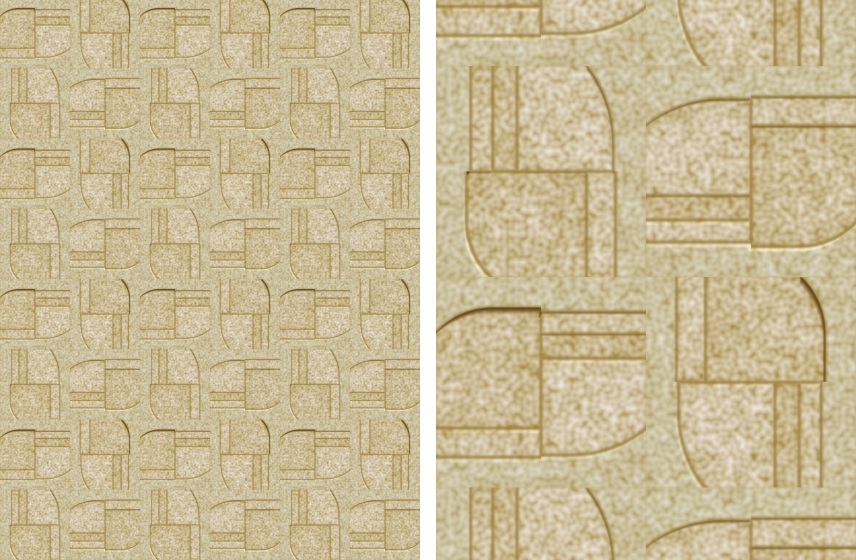
Left: the whole. Right: its middle third, enlarged.
Reproduce this pattern procedurally as a Shadertoy shader.

```glsl
// Carved sandstone relief: one stepped, arc-cornered tile turned four ways in a 2x2 block.
const vec2 TILES = vec2(6.0, 7.97);           // tiles across and down
const vec2 TO_LIGHT = vec2(0.45, 0.89);       // direction towards the light
const float BEVEL = 0.006;                    // softness of carved steps, in tiles
const float GROOVE_WIDTH = 0.010;
const float SHADOW_SLOPE = 11.0;              // higher gives shorter shadows
const float SHADOW_GAIN = 2.9;
const float GRAIN_SCALE = 36.0;
const float GRAIN_GAIN = 0.30;
const float RIM_GAIN = 0.26;
const float BORDER_HEIGHT = 1.0;
const vec3 BORDER_COLOR = vec3(0.800, 0.765, 0.635);
const vec3 PANEL_COLOR = vec3(0.835, 0.785, 0.675);
const vec3 OCHRE = vec3(0.73, 0.64, 0.41);
const vec3 GROOVE_COLOR = vec3(0.60, 0.49, 0.22);
const vec3 SHADOW_COLOR = vec3(0.37, 0.26, 0.06);

vec2 hashGradient(vec2 cell) {
    vec3 k = fract(cell.xyx * vec3(0.1031, 0.1030, 0.0973));
    k += dot(k, k.yzx + 33.33);
    float angle = 6.2832 * fract((k.x + k.y) * k.z);
    return vec2(cos(angle), sin(angle));
}

float gradientNoise(vec2 p) {
    vec2 i = floor(p), f = fract(p);
    vec2 w = f * f * f * (f * (f * 6.0 - 15.0) + 10.0);
    vec2 e = vec2(1.0, 0.0);
    float a = dot(hashGradient(i), f);
    float b = dot(hashGradient(i + e), f - e);
    float c = dot(hashGradient(i + e.yx), f - e.yx);
    float d = dot(hashGradient(i + e.xx), f - e.xx);
    return mix(mix(a, b, w.x), mix(c, d, w.x), w.y);
}

float bevel(float d) { return smoothstep(-BEVEL, BEVEL, d); }

// Distance past a straight upper edge that bends down on its left side.
float arcEdge(vec2 q, vec2 center, float radius) {
    return radius - length(vec2(min(q.x - center.x, 0.0), max(center.y - q.y, 0.0)));
}

// Turns each tile of the 2x2 block by a quarter; y runs down from the tile top.
vec2 turnedTile(vec2 p) {
    vec2 odd = mod(floor(p), 2.0);
    vec2 q = vec2(fract(p.x), 1.0 - fract(p.y));
    if (odd.y > 0.5) return odd.x > 0.5 ? vec2(q.y, 1.0 - q.x) : q;
    return odd.x > 0.5 ? 1.0 - q : vec2(1.0 - q.y, q.x);
}

// x: carved height, y: distance to the nearest groove.
vec2 relief(vec2 p) {
    vec2 q = turnedTile(p);

    // Left half: deep panel under an arc, one strip below
    float leftArc = arcEdge(q, vec2(0.27, 0.519), 0.374);
    float left = mix(BORDER_HEIGHT, 0.50, bevel(leftArc));
    left = mix(left, 0.76, bevel(q.y - 0.717));
    left = mix(left, BORDER_HEIGHT, bevel(q.y - 0.855));
    float leftGroove = min(abs(leftArc), min(abs(q.y - 0.717), abs(q.y - 0.855)));

    // Right half: two strips above a panel with a rounded lower corner
    float rightArc = arcEdge(1.0 - q, vec2(0.36, 0.735), 0.58);
    float right = mix(BORDER_HEIGHT, 0.72, bevel(q.y - 0.165));
    right = mix(right, 0.50, bevel(q.y - 0.27));
    right = mix(right, 0.70, bevel(q.y - 0.386));
    right = mix(right, BORDER_HEIGHT, bevel(-rightArc));
    float rightGroove = min(min(abs(q.y - 0.165), abs(q.y - 0.27)),
                            min(abs(q.y - 0.386), abs(rightArc)));

    // Upright joint between the halves
    bool isLeft = q.x < 0.5;
    float groove = isLeft ? leftGroove : rightGroove;
    if (min(isLeft ? leftArc : q.y - 0.165, isLeft ? 0.855 - q.y : rightArc) > 0.0)
        groove = min(groove, abs(q.x - 0.5));
    return vec2(mix(left, right, bevel(q.x - 0.5)), groove);
}

// Height a short way off, kept inside the same tile since tiles meet flush.
float heightTowards(vec2 p, vec2 shift) {
    return relief(clamp(p + shift, floor(p) + 0.002, floor(p) + 0.998)).x;
}

float castShadow(vec2 p, float height) {
    float blocked = 0.0;
    for (int i = 1; i <= 6; i++) {
        float reach = 0.0075 * float(i);
        blocked = max(blocked, heightTowards(p, TO_LIGHT * reach) - height - reach * SHADOW_SLOPE);
    }
    return clamp(blocked * SHADOW_GAIN, 0.0, 0.9);
}

vec3 stone(vec2 p) {
    vec2 carved = relief(p);
    float panel = 1.0 - smoothstep(0.8, 0.97, carved.x);
    vec2 grainPoint = mod(p, 2.0);
    float grain = gradientNoise(grainPoint * GRAIN_SCALE)
                + 0.6 * gradientNoise(grainPoint * GRAIN_SCALE * 0.45 + 17.0);
    float mottle = gradientNoise(grainPoint * 6.0 + 41.0);

    // Base colour, ochre stains and grain
    vec3 color = mix(BORDER_COLOR, PANEL_COLOR, panel);
    float stain = 0.06 + 0.35 * mottle + 0.6 * max(grain - 0.2, 0.0);
    stain += panel * (0.24 * smoothstep(0.7, 0.5, carved.x) + 0.32 * exp(-carved.y / 0.05));
    color = mix(color, OCHRE, clamp(stain, 0.0, 0.85));
    color -= GRAIN_GAIN * grain * mix(0.8, 1.0, panel) * vec3(0.42, 0.52, 0.85);

    // Tile seams, grooves, pale rims and cast shadows
    vec2 toSeam = min(fract(p), 1.0 - fract(p));
    color = mix(color, OCHRE, 0.3 * exp(-min(toSeam.x, toSeam.y) / 0.008));
    color = mix(color, GROOVE_COLOR, 0.7 * exp(-pow(carved.y / GROOVE_WIDTH, 2.0)));
    float rim = max(carved.x - heightTowards(p, TO_LIGHT * 0.028), 0.0);
    color += RIM_GAIN * rim * smoothstep(0.004, 0.014, carved.y);
    return mix(color, SHADOW_COLOR, castShadow(p, carved.x));
}

void mainImage(out vec4 fragColor, in vec2 fragCoord) {
    vec3 color = vec3(0.0);
    for (int i = 0; i < 4; i++) {
        vec2 offset = 0.5 * vec2(i % 2, i / 2) - 0.25;
        color += 0.25 * stone((fragCoord + offset) / iResolution.xy * TILES);
    }
    fragColor = vec4(clamp(color, 0.0, 1.0), 1.0);
}
```
